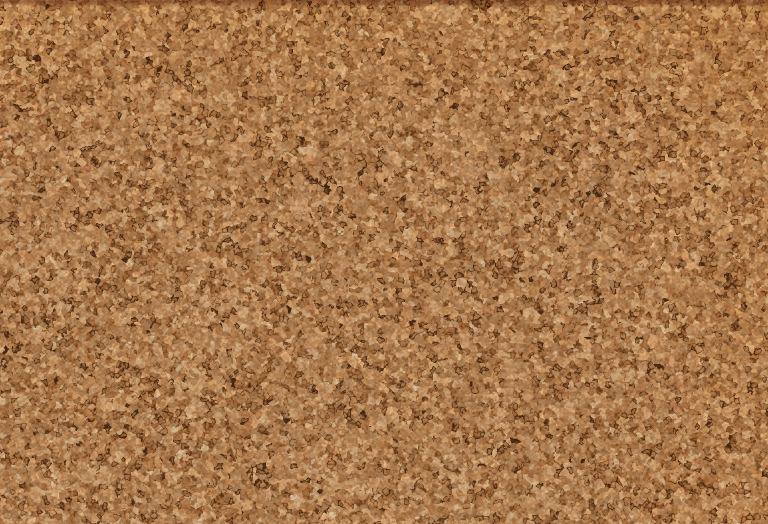
A WebGL 2 fragment shader for this texture:

```glsl
#version 300 es
precision highp float;
// Pressed cork sheet: fine angular tan granules with broken shadows and rare bark specks.
uniform vec2 u_resolution;
out vec4 fragColor;

float hash(vec2 p) {
    return fract(sin(dot(p, vec2(127.1, 311.7))) * 43758.5453);
}

vec2 hash2(vec2 p) {
    return vec2(hash(p), hash(p + vec2(37.2, 91.8)));
}

// Jittered lattice sequence: random looking, yet neighbours tend to differ.
float spreadHash(vec2 cell, float jitter) {
    return fract(dot(cell, vec2(0.7549, 0.5698)) + jitter * hash(cell + 61.0));
}

float valueNoise(vec2 p) {
    vec2 i = floor(p), f = fract(p);
    f = f * f * (3.0 - 2.0 * f);
    float low = mix(hash(i), hash(i + vec2(1.0, 0.0)), f.x);
    float high = mix(hash(i + vec2(0.0, 1.0)), hash(i + vec2(1.0)), f.x);
    return mix(low, high, f.y);
}

// Irregular cells, each stretched along its own axis.
// Returns the cell id in xy and the gap to the neighbouring cell in z.
vec3 granules(vec2 p, float sizeSpread) {
    vec2 base = floor(p), id = base;
    float nearest = 9.0, second = 9.0;
    for (int y = -1; y <= 1; y++) {
        for (int x = -1; x <= 1; x++) {
            vec2 cell = base + vec2(x, y);
            vec2 toSeed = cell + hash2(cell) - p;
            float angle = 6.2832 * hash(cell + 5.3);
            float along = dot(toSeed, vec2(cos(angle), sin(angle)));
            float d = sqrt(dot(toSeed, toSeed) - 0.45 * along * along);
            d -= sizeSpread * hash(cell + 17.9);
            if (d < nearest) {
                second = nearest;
                nearest = d;
                id = cell;
            } else {
                second = min(second, d);
            }
        }
    }
    return vec3(id, second - nearest);
}

// Tone 0..1 runs from crevice brown to pale cork, by share of area.
vec3 corkRamp(float tone) {
    vec3 c = mix(vec3(0.27, 0.15, 0.06), vec3(0.47, 0.29, 0.14), smoothstep(-0.35, 0.04, tone));
    c = mix(c, vec3(0.59, 0.39, 0.22), smoothstep(0.04, 0.19, tone));
    c = mix(c, vec3(0.65, 0.465, 0.295), smoothstep(0.19, 0.46, tone));
    c = mix(c, vec3(0.725, 0.535, 0.355), smoothstep(0.46, 0.74, tone));
    c = mix(c, vec3(0.79, 0.625, 0.445), smoothstep(0.74, 0.98, tone));
    return mix(c, vec3(0.88, 0.75, 0.58), smoothstep(1.0, 1.3, tone));
}

// p is measured in canvas heights.
vec3 cork(vec2 p) {
    vec2 warp = vec2(valueNoise(p * 190.0), valueNoise(p * 190.0 + 40.0)) - 0.5;
    vec3 fine = granules(p * 104.0 + warp * 0.7, 0.3);
    vec3 coarse = granules(p * 64.0 + warp * 0.6 + 200.0, 0.25);

    // Small granules with one-sided shadows of varied depth
    float depth = pow(hash(fine.xy + 43.0), 3.0);
    float crevice = depth * (1.0 - smoothstep(0.0, 0.42, fine.z));
    float shade = spreadHash(fine.xy, 0.6);

    // A few larger chips lying over them
    float chip = step(0.87, hash(coarse.xy + 3.1)) * smoothstep(0.04, 0.2, coarse.z);
    shade = mix(shade, 0.3 + 0.7 * hash(coarse.xy + 71.0), chip);
    crevice *= 1.0 - chip;

    // Grain texture and bark specks
    float grit = valueNoise(p * 260.0) - 0.5;
    float tone = 0.17 + 0.88 * shade + 0.55 * grit - 0.95 * crevice;
    float speck = step(0.995, hash(fine.xy + 23.0)) * smoothstep(0.04, 0.2, fine.z);
    tone -= 0.7 * speck * (1.0 - chip);

    vec3 color = corkRamp(tone);
    float tint = hash(mix(fine.xy, coarse.xy, step(0.5, chip)) + 83.0);
    return color * mix(vec3(1.02, 0.98, 0.93), vec3(0.985, 1.015, 1.06), tint);
}

// Warmer light toward the top and right, with a thin shaded upper edge.
vec3 lighting(vec3 color, vec2 uv) {
    float warmth = 0.5 * smoothstep(0.6, 1.0, uv.y) + 0.4 * smoothstep(0.75, 1.0, uv.x);
    color *= mix(vec3(1.0), vec3(1.03, 0.985, 0.88), warmth);
    return color * mix(vec3(1.0), vec3(0.78, 0.68, 0.6), smoothstep(0.984, 0.998, uv.y));
}

void main() {
    // Four samples per pixel keep granule edges smooth
    vec3 sum = vec3(0.0);
    for (int i = 0; i < 4; i++) {
        vec2 offset = (vec2(i % 2, i / 2) - 0.5) * 0.5;
        sum += cork((gl_FragCoord.xy + offset) / u_resolution.y);
    }
    vec2 uv = gl_FragCoord.xy / u_resolution;
    fragColor = vec4(lighting(sum * 0.25, uv), 1.0);
}
```
